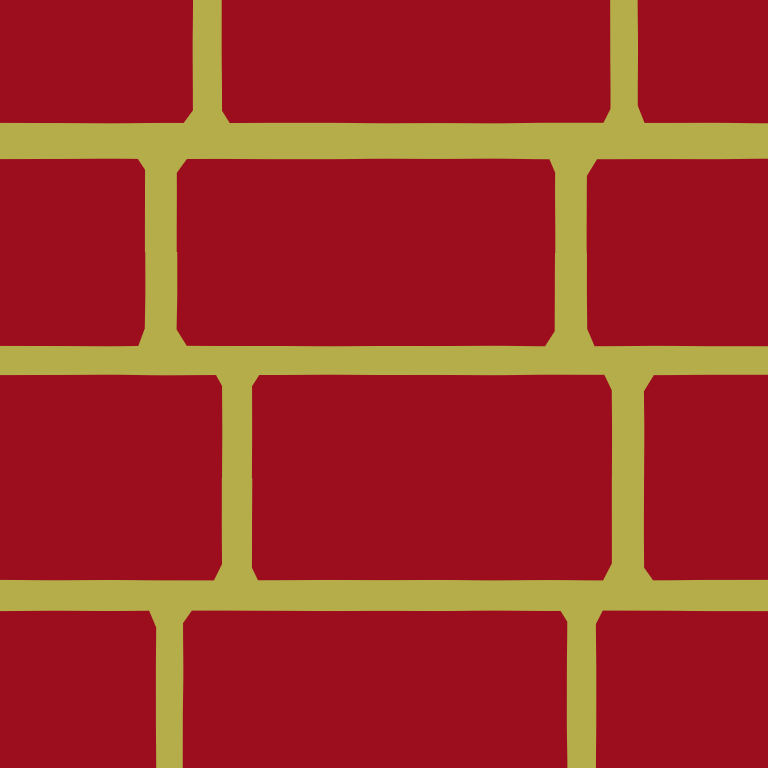
Reproduce this pattern procedurally as a WebGL 1 fragment shader.

```glsl
precision highp float;

// Flat brick wall: four courses of red brick split by ochre mortar.
// Bed joints run straight across; each course has two upright joints that
// flare where they meet a bed, with hashed corner chips and a faint wobble.

uniform vec2 u_resolution;

const vec3 BRICK = vec3(0.61, 0.05, 0.113);
const vec3 MORTAR = vec3(0.705, 0.68, 0.285);

// Bed joints, bottom to top
const vec3 BED_Y = vec3(0.2246, 0.5306, 0.8164);
const vec3 BED_HALF = vec3(0.0200, 0.0189, 0.0234);

// Upright joints, one component per course from the bottom
const vec4 LEFT_X = vec4(0.2207, 0.3086, 0.2096, 0.2702);
const vec4 LEFT_HALF = vec4(0.0176, 0.0195, 0.0208, 0.0189);
const vec4 RIGHT_X = vec4(0.7572, 0.8177, 0.7435, 0.8125);
const vec4 RIGHT_HALF = vec4(0.0189, 0.0208, 0.0208, 0.0180);

float hash(vec2 p) {
  return fract(sin(dot(p, vec2(127.1, 311.7))) * 43758.5453);
}

// Smooth one-dimensional noise in -1..1
float wobble(float t, float seed) {
  float cell = floor(t);
  float f = fract(t);
  float n = mix(hash(vec2(cell, seed)), hash(vec2(cell + 1.0, seed)),
                f * f * (3.0 - 2.0 * f));
  return 2.0 * n - 1.0;
}

// Component of v belonging to the given course
float pick(vec4 v, float course) {
  return dot(v, 1.0 - step(0.5, abs(vec4(0.0, 1.0, 2.0, 3.0) - course)));
}

// Signed distance to a bed joint
float bedJoint(vec2 p, float centre, float halfWidth, float seed) {
  float edge = halfWidth + 0.0004 * wobble(p.x * 14.0, seed);
  return abs(p.y - centre) - edge;
}

// Signed distance to an upright joint that widens near the closest bed
float uprightJoint(vec2 p, float centre, float halfWidth, float toBed, float seed) {
  float side = step(centre, p.x);
  vec2 corner = vec2(seed, side);
  float chipWidth = mix(0.0075, 0.0140, hash(corner));
  float chipHeight = mix(0.0140, 0.0230, hash(corner + 7.3));
  float flare = chipWidth * clamp(1.0 - toBed / chipHeight, 0.0, 1.0);
  float edge = halfWidth + flare + 0.0005 * wobble(p.y * 16.0, seed + side);
  float slope = toBed < chipHeight ? chipWidth / chipHeight : 0.0;
  return (abs(p.x - centre) - edge) / sqrt(1.0 + slope * slope);
}

void main() {
  vec2 p = gl_FragCoord.xy / u_resolution;
  float pixel = 1.0 / min(u_resolution.x, u_resolution.y);

  // Find the course, the nearest bed and whether it lies below
  float course = 0.0;
  float toBed = 1.0;
  float bedBelow = 0.0;
  for (int i = 0; i < 3; i++) {
    float d = bedJoint(p, BED_Y[i], BED_HALF[i], float(i) + 20.0);
    float above = step(BED_Y[i], p.y);
    course += above;
    if (d < toBed) {
      toBed = d;
      bedBelow = above;
    }
  }

  // Merge beds with the two upright joints of this course
  float seed = course * 8.0 + bedBelow * 4.0 + 1.0;
  float left = uprightJoint(p, pick(LEFT_X, course), pick(LEFT_HALF, course),
                            toBed, seed);
  float right = uprightJoint(p, pick(RIGHT_X, course), pick(RIGHT_HALF, course),
                             toBed, seed + 2.0);
  float joint = min(toBed, min(left, right));

  float mortar = clamp(0.5 - joint / pixel, 0.0, 1.0);
  gl_FragColor = vec4(mix(BRICK, MORTAR, mortar), 1.0);
}
```
